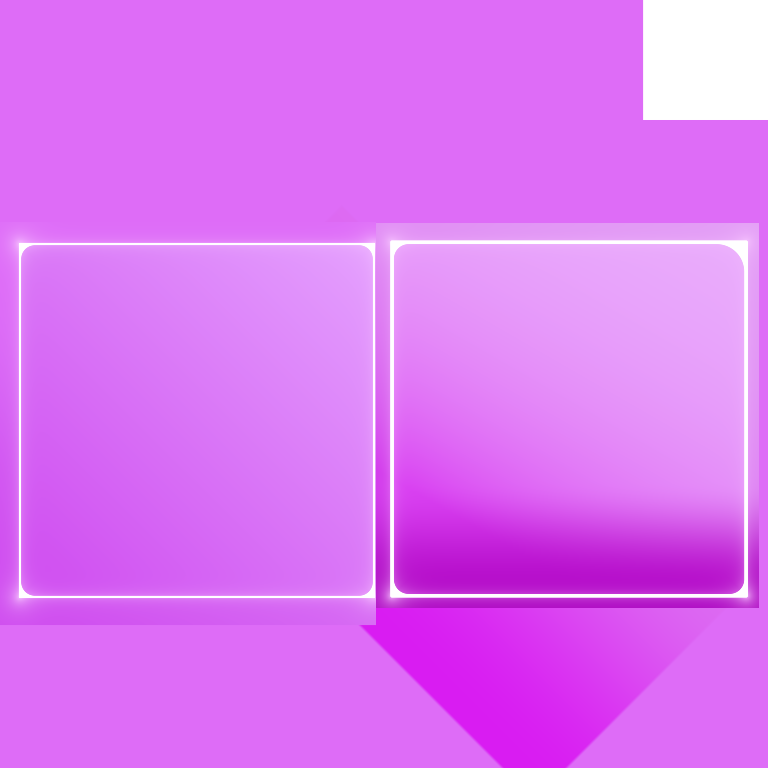
A Shadertoy shader for this background:

```glsl
// Two glowing neon-framed glass panels over a violet field with a tilted magenta block.

// Signed distance to a box whose corners have the given radius
float boxDistance(vec2 p, vec2 halfSize, float radius) {
    vec2 q = abs(p) - halfSize + radius;
    return length(max(q, 0.0)) + min(max(q.x, q.y), 0.0) - radius;
}

// Antialiased coverage of a shape from its distance
float coverage(float d) {
    float pixel = 1.0 / iResolution.y;
    return 1.0 - smoothstep(-0.5 * pixel, 0.5 * pixel, d);
}

float rectMask(vec2 p, vec2 low, vec2 high) {
    return coverage(boxDistance(p - 0.5 * (low + high), 0.5 * (high - low), 0.0));
}

// White outline with filled rounded corners and a soft halo
vec3 addNeonFrame(vec3 color, vec2 p, vec2 halfSize, float lineWidth, float radius) {
    float edge = boxDistance(p, halfSize, 0.0);
    float inner = boxDistance(p, halfSize - 0.5 * lineWidth, radius);
    float cornerFill = coverage(edge - 0.5 * lineWidth) * coverage(-inner);
    float line = coverage(abs(edge) - 0.5 * lineWidth);
    float cornerGap = length(abs(p) - halfSize);
    float halo = 0.34 * exp(-abs(edge) / 0.007) + 0.6 * exp(-cornerGap / 0.013);
    color = mix(color, vec3(0.97, 0.78, 1.0), min(halo, 0.9));
    return mix(color, vec3(1.0), max(line, cornerFill));
}

// Diagonal violet gradient; uv spans 0 to 1 inside the frame
vec3 leftGlass(vec2 uv) {
    float t = clamp(0.5 * (uv.x + uv.y), 0.0, 1.0);
    return mix(vec3(0.81, 0.29, 0.94), vec3(0.895, 0.63, 0.995), t);
}

// Pale upper gradient sinking into a dark magenta base
vec3 rightGlass(vec2 uv) {
    float rise = max(1.3 * (uv.y - 0.33) + 0.75 * uv.x, 0.0);
    vec3 color = mix(vec3(0.85, 0.25, 0.945), vec3(0.92, 0.71, 0.99), 1.0 - exp(-1.6 * rise));
    float shade = 1.0 - smoothstep(0.0, 0.32, uv.y);
    return mix(color, vec3(0.705, 0.04, 0.785), shade);
}

void mainImage(out vec4 fragColor, in vec2 fragCoord) {
    vec2 p = fragCoord / iResolution.xy;
    vec3 background = vec3(0.87, 0.425, 0.97);
    vec3 color = background;

    // Tilted block, fading into the field toward the upper right
    vec2 tilted = vec2(p.x + p.y, p.x - p.y);
    float block = boxDistance(tilted - vec2(0.916, 0.225), vec2(0.262, 0.513), 0.0);
    float fade = smoothstep(0.68, 1.18, tilted.x);
    vec3 blockColor = mix(vec3(0.85, 0.11, 0.95), vec3(0.865, 0.415, 0.95), fade);
    color = mix(color, blockColor, 1.0 - smoothstep(-0.004, 0.003, block));

    // White corner plate
    color = mix(color, vec3(1.0), rectMask(p, vec2(0.8375, 0.8438), vec2(1.1)));

    // Left panel: its margin dissolves at the top
    vec2 leftHalf = vec2(0.2305, 0.2298);
    vec2 leftPos = p - vec2(0.2565, 0.4525);
    vec2 leftUv = 0.5 + 0.5 * leftPos / leftHalf;
    float leftInside = coverage(boxDistance(leftPos, leftHalf, 0.0));
    vec3 leftMargin = mix(leftGlass(leftUv), background, smoothstep(0.3, 1.0, leftUv.y));
    leftMargin = mix(leftMargin, vec3(0.82, 0.34, 0.93), 0.3 * (1.0 - smoothstep(0.0, 0.9, leftUv.y)));
    vec3 leftColor = mix(leftMargin, leftGlass(leftUv), leftInside);
    leftColor = addNeonFrame(leftColor, leftPos, leftHalf, 0.003, 0.018);
    float leftMask = rectMask(p, vec2(-0.1, 0.186), vec2(0.4896, 0.711));
    color = mix(color, leftColor, leftMask);

    // Right panel: heavier frame with the largest curve at the upper right
    vec2 rightHalf = vec2(0.2305, 0.2302);
    vec2 rightPos = p - vec2(0.741, 0.4544);
    vec2 rightUv = 0.5 + 0.5 * rightPos / rightHalf;
    float rightInside = coverage(boxDistance(rightPos, rightHalf, 0.0));
    vec3 rightColor = rightGlass(rightUv);
    rightColor = mix(rightColor * vec3(0.97, 0.91, 0.975), rightColor, rightInside);
    float radius = rightPos.x > 0.0 && rightPos.y > 0.0 ? 0.036 : 0.019;
    rightColor = addNeonFrame(rightColor, rightPos, rightHalf, 0.0048, radius);
    float rightMask = rectMask(p, vec2(0.4896, 0.2083), vec2(0.9883, 0.7096));
    color = mix(color, rightColor, rightMask);

    fragColor = vec4(color, 1.0);
}
```
